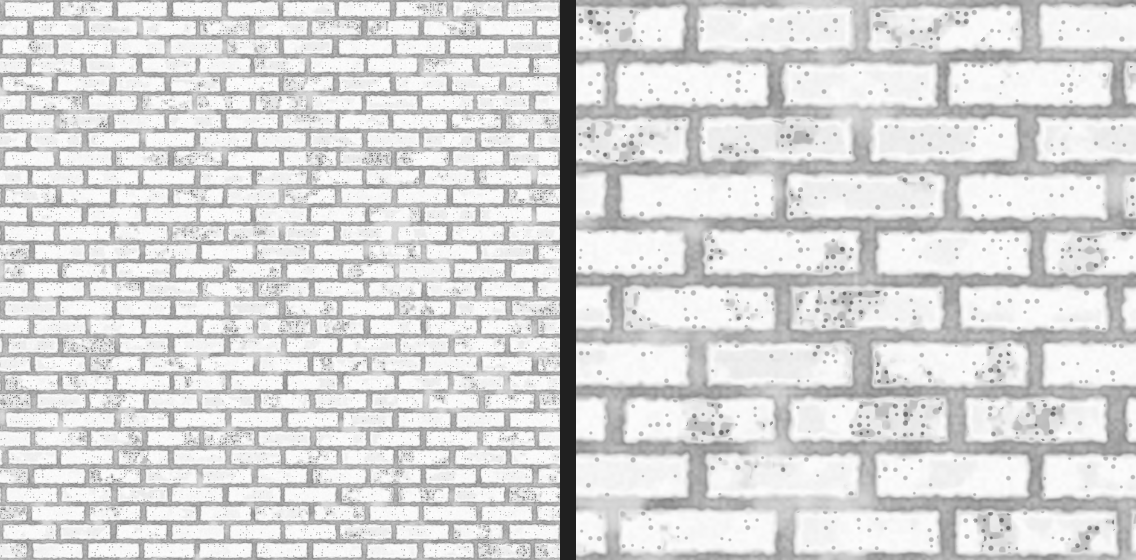
Left, the full canvas; right, a detail of the centre.
A Shadertoy shader for this texture map:

```glsl
// Whitewashed brick wall in running bond with grey mortar, pits and worn patches.
#define COLS 10.0
#define ROWS 30.0
#define JOINT_X 0.048      // half joint width, in brick pitches
#define JOINT_Y 0.112      // half joint height, in row heights
#define JITTER 0.026       // sideways shift of single joints
#define ROUGHNESS 0.10     // raggedness of the brick edges
#define MORTAR 0.655
#define PAINT 0.99
#define PIT_GRID 192.0
#define PIT_CHANCE 0.20
#define WORN_CHANCE 0.38
#define TAU 6.28318

// Integer hash, 0 to 1
float hash(vec2 cell, float seed) {
    uvec3 v = uvec3(ivec3(vec3(cell, seed)));
    v = v * 1664525u + 1013904223u;
    v.x += v.y * v.z; v.y += v.z * v.x; v.z += v.x * v.y;
    v ^= v >> 16u;
    v.x += v.y * v.z; v.y += v.z * v.x; v.z += v.x * v.y;
    return float(v.x >> 8u) / 16777216.0;
}

// Value noise that wraps after n cells
float noise(vec2 p, float n) {
    vec2 x = p * n, i = floor(x), f = x - i;
    f = f * f * (3.0 - 2.0 * f);
    vec2 a = mod(i, n), b = mod(i + 1.0, n);
    return mix(mix(hash(a, n), hash(vec2(b.x, a.y), n), f.x),
               mix(hash(vec2(a.x, b.y), n), hash(b, n), f.x), f.y);
}

float fbm(vec2 p, float n) {
    float sum = 0.0, amp = 0.533;
    for (int i = 0; i < 4; i++) {
        sum += amp * noise(p, n);
        n *= 2.0;
        amp *= 0.5;
    }
    return sum;
}

// Position and half width of joint k in a row
vec2 joint(float k, float row) {
    vec2 id = vec2(mod(k, COLS), row);
    return vec2(k + JITTER * (2.0 * hash(id, 1.0) - 1.0),
                JOINT_X * mix(0.75, 1.25, hash(id, 2.0)));
}

// Signed distance to the brick, in row heights; also gives the brick's id
float brickDistance(vec2 p, out vec2 id) {
    float row = mod(floor(p.y * ROWS), ROWS);
    float drift = 0.045 + 0.033 * cos(TAU * (row - 20.0) / ROWS);
    drift += 0.5 * mod(row, 2.0) + 0.02 * (hash(vec2(row, 0.0), 3.0) - 0.5);
    float x = p.x * COLS - drift;
    float k = floor(x + 0.5);
    float col = k - step(x, joint(k, row).x);
    id = vec2(mod(col, COLS), row);

    vec2 left = joint(col, row), right = joint(col + 1.0, row);
    float aspect = ROWS / COLS;
    float dx = max(left.x + left.y - x, x - right.x + right.y) * aspect;
    float y = fract(p.y * ROWS) - 0.5 - 0.03 * (hash(id, 4.0) - 0.5);
    float dy = abs(y) - 0.5 + JOINT_Y;
    float corner = 0.06;
    vec2 d = vec2(dx, dy) + corner;
    return length(max(d, 0.0)) + min(max(d.x, d.y), 0.0) - corner;
}

// Small round pits scattered on a jittered grid
float pits(vec2 p, float chance, float blur) {
    vec2 x = p * PIT_GRID, cell = mod(floor(x), PIT_GRID);
    vec2 centre = 0.3 + 0.4 * vec2(hash(cell, 5.0), hash(cell, 6.0));
    float radius = mix(0.12, 0.30, hash(cell, 7.0));
    float dot_ = 1.0 - smoothstep(radius - blur, radius + blur, length(fract(x) - centre));
    return dot_ * step(hash(cell, 8.0), chance);
}

void mainImage(out vec4 fragColor, in vec2 fragCoord) {
    vec2 p = fragCoord / iResolution.xy;
    p.y = 1.0 - p.y;
    float pixel = 1.0 / iResolution.y;

    vec2 id;
    float d = brickDistance(p, id);
    float cloud = fbm(p, 36.0);
    float grain = noise(p, 420.0) - 0.5;
    d += ROUGHNESS * (0.6 * noise(p, 250.0) + 0.4 * noise(p, 110.0) - 0.5);

    // Mortar: mottled, darker beside the bricks, with pale lime smears
    float mortar = MORTAR + 0.22 * (cloud - 0.5) + 0.10 * grain;
    mortar += 0.10 * smoothstep(0.0, 0.13, d) - 0.06;
    float smear = smoothstep(0.57, 0.80, fbm(p + 0.37, 22.0));
    mortar = mix(mortar, 0.90, 0.75 * smear);

    // Brick face: white paint with a shaded rim and a faint inner tint
    float face = PAINT - 0.025 * noise(p, 380.0);
    face -= 0.09 * (1.0 - smoothstep(0.01, 0.10, -d));
    float inner = smoothstep(0.10, 0.18, -d);
    float tint = inner * smoothstep(0.42, 0.56, cloud) * hash(id, 9.0);
    face -= 0.05 * tint;

    // Worn patches gather more and darker pits
    float worn = smoothstep(0.50, 0.64, fbm(p + 0.19, 40.0));
    worn *= step(hash(id, 10.0), WORN_CHANCE) * smoothstep(0.02, 0.08, -d);
    face -= worn * (0.06 + 0.16 * smoothstep(0.50, 0.75, noise(p, 230.0)));
    float pit = pits(p, PIT_CHANCE + 0.45 * worn, max(0.10, 0.5 * pixel * PIT_GRID));
    face -= pit * mix(0.24, 0.34, worn) * smoothstep(0.0, 0.06, -d);

    float soft = max(0.045, 0.7 * pixel * ROWS);
    float shade = mix(face, mortar, smoothstep(-soft, soft, d));
    fragColor = vec4(vec3(clamp(shade, 0.0, 1.0)), 1.0);
}
```
